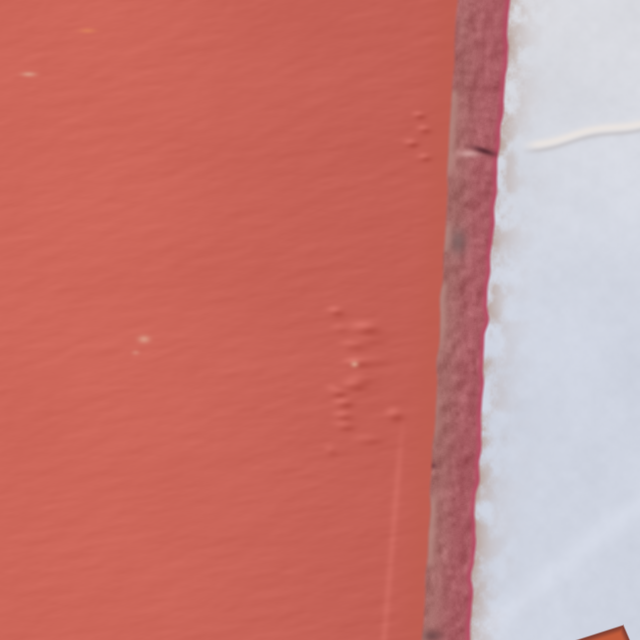
Give the GLSL for this texture, as a Shadertoy shader.

```glsl
float hash(vec2 p) {
    return fract(sin(dot(p, vec2(127.1, 311.7))) * 43758.5453);
}

float noise(vec2 p) {
    vec2 i = floor(p), f = fract(p);
    f = f * f * (3.0 - 2.0 * f);
    return mix(mix(hash(i), hash(i + vec2(1, 0)), f.x),
               mix(hash(i + vec2(0, 1)), hash(i + vec2(1, 1)), f.x), f.y);
}

float fbm(vec2 p) {
    float sum = 0.0, amp = 0.5;
    for (int i = 0; i < 4; i++) {
        sum += amp * noise(p);
        p = p * 2.03 + 7.1;
        amp *= 0.5;
    }
    return sum;
}

// Soft elliptical spot
float spot(vec2 p, vec2 center, vec2 radius) {
    vec2 d = (p - center) / radius;
    return exp(-dot(d, d));
}

// Light minus shadow of a small raised blister
float blister(vec2 p, vec2 center, vec2 radius) {
    vec2 lean = radius * vec2(-0.3, 0.55);
    return spot(p, center + lean, radius) - spot(p, center - lean, radius);
}

vec3 redPaint(vec2 p, float edge) {
    vec3 col = mix(vec3(0.81, 0.405, 0.355), vec3(0.765, 0.375, 0.335), smoothstep(0.1, 0.68, p.x));
    col += 0.025 * (fbm(p * vec2(5, 9)) - 0.47);

    // Fine slanted brush relief
    vec2 q = vec2(p.x - 0.2 * p.y, p.y - 0.15 * p.x) * vec2(25, 75);
    col += 0.035 * (fbm(q) - fbm(q + vec2(0.2, -0.5)));

    // Blisters gathered in a loose column, and a few by the strip
    for (int i = 0; i < 14; i++) {
        float k = float(i);
        vec2 r = vec2(hash(vec2(k, 2.0)), hash(vec2(k, 5.0)));
        vec2 c = vec2(0.515 + 0.065 * r.x, 0.5 - 0.016 * k + 0.015 * r.y);
        col += 0.05 * (0.5 + r.y) * blister(p, c, vec2(0.008 + 0.012 * r.x, 0.006));
    }
    col += 0.08 * blister(p, vec2(0.572, 0.487), vec2(0.018, 0.008));
    col += 0.07 * blister(p, vec2(0.555, 0.398), vec2(0.016, 0.007));
    col += 0.07 * blister(p, vec2(0.617, 0.352), vec2(0.011, 0.008));
    for (int i = 0; i < 4; i++) {
        vec2 c = vec2(0.655 + 0.012 * sin(float(i) * 2.4), 0.82 - 0.022 * float(i));
        col += 0.07 * blister(p, c, vec2(0.009, 0.005));
    }

    // Pale chips
    vec3 chip = vec3(0.87, 0.66, 0.57);
    col = mix(col, chip, 0.75 * spot(p, vec2(0.554, 0.431), vec2(0.006, 0.005)));
    col = mix(col, chip, 0.7 * spot(p, vec2(0.225, 0.47), vec2(0.009, 0.006)));
    col = mix(col, chip, 0.35 * spot(p, vec2(0.212, 0.449), vec2(0.006, 0.004)));
    col = mix(col, chip, 0.65 * spot(p, vec2(0.045, 0.884), vec2(0.011, 0.004)));
    col = mix(col, vec3(0.88, 0.53, 0.36), 0.6 * spot(p, vec2(0.137, 0.952), vec2(0.012, 0.004)));

    // Faint ridge low down and a warmer band along the strip
    float ridge = p.x - (0.6 + 0.085 * p.y);
    col += 0.035 * exp(-pow(ridge / 0.006, 2.0)) * smoothstep(0.38, 0.25, p.y);
    return mix(col, vec3(0.75, 0.365, 0.31), 0.65 * smoothstep(-0.05, -0.005, edge));
}

vec3 stripPaint(vec2 p, float across) {
    vec3 col = mix(vec3(0.635, 0.41, 0.4), vec3(0.655, 0.36, 0.385), smoothstep(0.1, 0.75, across));
    col = mix(col, vec3(0.66, 0.36, 0.38), 0.5 * smoothstep(0.7, 1.0, p.y));
    vec2 q = p * vec2(75, 60);
    col += 0.14 * (fbm(q) - fbm(q + vec2(0.5, -0.5)));
    col += 0.08 * (fbm(p * 22.0) - 0.47);

    // Worn grey rim on the left, magenta rim on the right
    float wear = smoothstep(0.25, 0.6, noise(p * vec2(20, 24)));
    col = mix(col, vec3(0.71, 0.53, 0.5), 0.75 * wear * exp(-pow((across - 0.05) / 0.1, 2.0)));
    col = mix(col, vec3(0.73, 0.29, 0.4), 0.75 * smoothstep(0.84, 0.99, across));

    // Stains and the cross crack
    col = mix(col, vec3(0.43, 0.37, 0.37), 0.6 * spot(p, vec2(0.716, 0.622), vec2(0.013, 0.02)));
    col = mix(col, vec3(0.4, 0.26, 0.27), 0.7 * spot(p, vec2(0.675, 0.006), vec2(0.014, 0.009)));
    col = mix(col, vec3(0.4, 0.2, 0.23), 0.7 * spot(p, vec2(0.674, 0.272), vec2(0.008, 0.005)));
    col = mix(col, vec3(0.83, 0.65, 0.64), 0.8 * spot(p, vec2(0.733, 0.76), vec2(0.018, 0.006)));
    return mix(col, vec3(0.33, 0.16, 0.19), 0.85 * spot(p, vec2(0.757, 0.764 + 0.3 * (0.757 - p.x)), vec2(0.018, 0.005)));
}

vec3 whiteWall(vec2 p, float edge) {
    vec3 col = mix(vec3(0.815, 0.835, 0.885), vec3(0.845, 0.85, 0.875), smoothstep(0.4, 1.0, p.y));
    col += 0.05 * (fbm(p * vec2(9, 7)) - 0.47) + 0.025 * (fbm(p * 70.0) - 0.47);
    col += 0.025 * exp(-pow((p.y - 0.1 - 0.8 * (p.x - 0.86)) / 0.025, 2.0));

    // Dusty speckled margin
    float dust = exp(-edge / 0.022) * smoothstep(0.25, 0.7, fbm(p * vec2(45, 35)));
    col = mix(col, vec3(0.72, 0.63, 0.59), dust);

    // Pale scratch with a shaded underside
    float t = p.x - 0.82;
    float d = p.y - (0.773 + 0.2 * t) + 0.003 * sin(t * 45.0);
    float span = smoothstep(-0.01, 0.025, t);
    col = mix(col, vec3(0.7, 0.68, 0.69), 0.45 * span * exp(-pow((d + 0.009) / 0.005, 2.0)));
    col = mix(col, vec3(0.92, 0.895, 0.88), 0.9 * span * exp(-pow(d / 0.007, 2.0)));

    // Rust-coloured corner piece
    float corner = min(0.003 + 0.32 * (p.x - 0.911) - p.y, 0.974 - 0.43 * (p.y - 0.023) - p.x);
    vec3 rust = mix(vec3(0.5, 0.24, 0.19), vec3(0.76, 0.36, 0.23), smoothstep(0.0, 0.012, corner));
    return mix(col, rust, smoothstep(-0.002, 0.002, corner));
}

void mainImage(out vec4 fragColor, in vec2 fragCoord) {
    vec2 p = fragCoord / iResolution.xy;
    float left = p.x - (0.66 + 0.054 * p.y) - 0.004 * (noise(vec2(p.y * 30.0, 1.0)) - 0.5);
    float right = p.x - (0.733 + 0.064 * p.y) + 0.004 * sin(p.y * 3.14159)
                - 0.006 * (noise(vec2(p.y * 40.0, 8.0)) - 0.5);
    vec3 col = mix(redPaint(p, left), stripPaint(p, left / (left - right)), smoothstep(-0.004, 0.004, left));
    col = mix(col, whiteWall(p, max(right, 0.0)), smoothstep(-0.003, 0.004, right));
    fragColor = vec4(clamp(col, 0.0, 1.0), 1.0);
}
```
